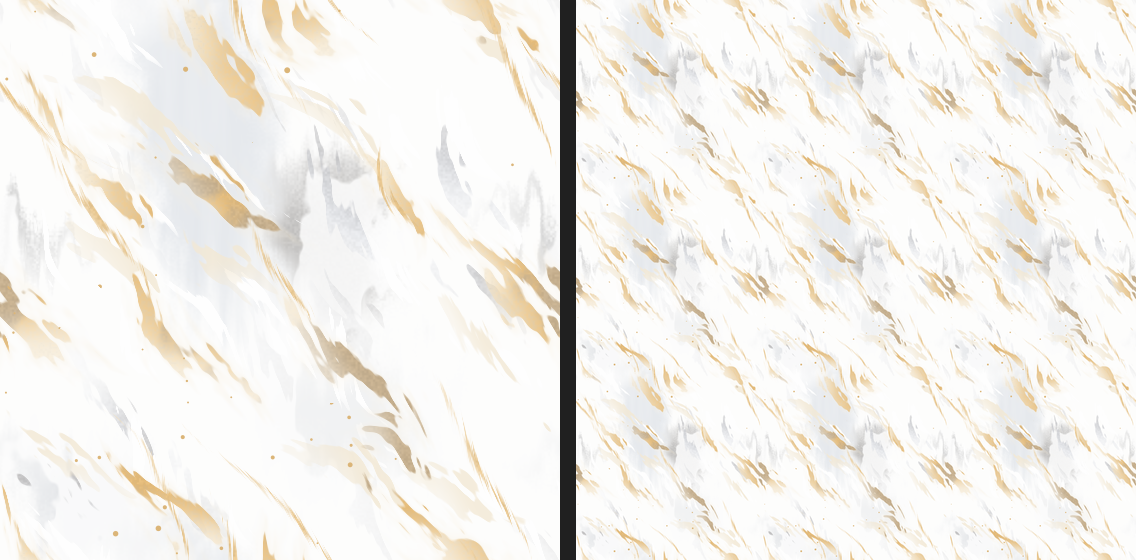
Left, the tile; right, the same tile 3 across and 3 down.
Give the GLSL for this texture, as a WebGL 2 fragment shader.

```glsl
#version 300 es
precision highp float;

uniform vec2 u_resolution;
out vec4 fragColor;

vec2 hash2(vec2 cell) {
  uvec2 v = uvec2(ivec2(cell)) * 1664525u + 1013904223u;
  v.x += v.y * 1664525u;
  v.y += v.x * 1664525u;
  v ^= v >> 16u;
  v.x += v.y * 1664525u;
  v.y += v.x * 1664525u;
  v ^= v >> 16u;
  return vec2(v & 65535u) / 65535.0;
}

// Value noise that wraps after a whole period
float noise(vec2 x, vec2 period) {
  vec2 i = floor(x), f = fract(x);
  f = f * f * (3.0 - 2.0 * f);
  float a = hash2(mod(i, period)).x;
  float b = hash2(mod(i + vec2(1, 0), period)).x;
  float c = hash2(mod(i + vec2(0, 1), period)).x;
  float d = hash2(mod(i + 1.0, period)).x;
  return mix(mix(a, b, f.x), mix(c, d, f.x), f.y);
}

float fbm(vec2 p, vec2 freq) {
  float sum = 0.0, amp = 0.53;
  for (int i = 0; i < 4; i++) {
    sum += amp * noise(p * freq, freq);
    freq *= 2.0;
    amp *= 0.5;
  }
  return sum;
}

vec2 wrapDelta(vec2 d) {
  return d - floor(d + 0.5);
}

// Soft leaning patch of colour
float wash(vec2 p, vec2 center, vec2 size, float lean, float softness) {
  vec2 q = wrapDelta(p - center) / size;
  q.x += lean * q.y;
  q = abs(q);
  return smoothstep(0.0, softness, 1.0 - pow(q.x * q.x * q.x + q.y * q.y * q.y, 1.0 / 3.0));
}

// Splintered brush strokes: x = coverage, y = tone, z = halo
vec3 strokes(vec2 p, int n, float len, float width, float angle, float seed) {
  vec3 result = vec3(0);
  for (int i = 0; i < n * n; i++) {
    vec2 cell = vec2(i % n, i / n);
    vec2 h = hash2(cell + seed), k = hash2(cell + seed + 71.0);
    vec2 d = wrapDelta(p - (cell + 0.1 + 0.8 * h) / float(n));
    float a = angle + 0.5 * (k.x - 0.5);
    float l = len * mix(0.55, 1.15, k.y), w = width * mix(0.5, 1.25, h.y);
    vec2 q = vec2(dot(d, vec2(cos(a), sin(a))), dot(d, vec2(-sin(a), cos(a))));
    float s = q.x / l;
    float v = q.y + 0.05 * (h.x - 0.5) * (s * s - 0.4) + 0.008 * sin(s * 3.0 + k.x * 6.0);
    if (abs(s) > 2.1 || abs(v) > 4.0 * w) continue;
    vec2 offset = 40.0 * h + 200.0;
    float streak = noise(vec2(q.x * 15.0, (v + q.x * 0.2) * 2.1 / w) + offset, vec2(512));
    float splinter = noise(vec2(q.x * 48.0, (v + q.x * 0.3) * 4.2 / w) + offset, vec2(512));
    float f = 0.55 - s * s - abs(v) / w + 2.3 * (streak - 0.5) + 0.9 * (splinter - 0.5);
    float edge = 0.0045 / w;
    float side = (h.x > 0.4 ? s : -s) + 0.4 * v / w;
    float cover = smoothstep(-edge, edge, f) * mix(0.35, 1.0, smoothstep(-1.0, 0.3, side));
    float tone = clamp(0.45 + 0.5 * side + 0.6 * (k.x - 0.5), 0.0, 1.0);
    result.y = mix(result.y, tone, step(result.x, cover));
    result.x = max(result.x, cover);
    result.z = max(result.z, smoothstep(-1.4, 0.6, f));
  }
  return result;
}

// Scattered droplets, gathered where the density is high
float droplets(vec2 p, float count, float density) {
  vec2 cell = mod(floor(p * count), count);
  vec2 h = hash2(cell + 311.0), k = hash2(cell + 577.0);
  float radius = mix(0.04, 0.14, k.x * k.x);
  float d = length(fract(p * count) - mix(vec2(0.2), vec2(0.8), h));
  return smoothstep(radius + 0.03, radius - 0.03, d) * step(k.y, density);
}

void main() {
  vec2 p = gl_FragCoord.xy / u_resolution;
  float cloud = fbm(p, vec2(6)) - 0.5;
  float dry = fbm(p, vec2(40, 5)) - 0.5;
  float grain = noise(p * 256.0, vec2(256)) - 0.5;
  vec2 warped = p + vec2(0.2 * cloud + 0.02 * dry, 0.16 * dry + 0.1 * cloud) + 0.012 * grain;
  vec3 color = vec3(0.992, 0.992, 0.99);

  // Soft washes
  float blue = wash(warped, vec2(0.38, 0.74), vec2(0.17, 0.38), 0.4, 0.6);
  float mist = wash(warped, vec2(0.66, 0.28), vec2(0.18, 0.16), 0.3, 0.8);
  float corner = wash(warped, vec2(0.15, 0.1), vec2(0.18, 0.15), 0.5, 0.8);
  float smoke = wash(warped, vec2(0.6, 0.58), vec2(0.11, 0.2), 0.4, 0.7);
  float band = wash(warped, vec2(0.97, 0.58), vec2(0.12, 0.06), 0.9, 0.9);
  color = mix(color, vec3(0.895, 0.908, 0.925), blue * (0.85 + 0.3 * dry));
  color = mix(color, vec3(0.925, 0.93, 0.935), mist * 0.7);
  color = mix(color, vec3(0.865, 0.875, 0.89), corner * 0.75);
  color = mix(color, vec3(0.77, 0.765, 0.76) + 0.06 * grain, smoke * (0.85 + 0.6 * cloud));
  color = mix(color, vec3(0.82, 0.82, 0.82) + 0.06 * grain, band * 0.75);
  float blots = smoothstep(0.1, 0.14, fbm(p + 0.21, vec2(9, 6)) - 0.5);
  color = mix(color, vec3(0.99), 0.85 * blots * (1.0 - blue));

  // Grey strokes around the dark washes, with white cuts over them
  float shade = max(wash(p, vec2(0.74, 0.62), vec2(0.3, 0.22), 0.3, 0.5),
                    wash(p, vec2(0.14, 0.14), vec2(0.25, 0.2), 0.3, 0.5));
  vec3 grey = strokes(p, 4, 0.13, 0.03, -0.85, 13.0);
  vec3 ink = mix(vec3(0.87, 0.88, 0.9), vec3(0.74, 0.735, 0.735), grey.y) + 0.07 * grain;
  color = mix(color, ink, grey.x * mix(0.15, 0.9, shade));
  vec3 white = strokes(p, 5, 0.14, 0.02, -0.85, 139.0);
  color = mix(color, vec3(0.995), smoothstep(0.1, 0.6, white.x));

  // Cream underlayer, gold strokes, veins and droplets
  vec3 cream = strokes(p, 3, 0.14, 0.034, -0.65, 401.0);
  vec3 gold = strokes(p, 4, 0.14, 0.031, -0.72, 29.0);
  vec3 vein = strokes(p, 3, 0.15, 0.007, -0.95, 223.0);
  color = mix(color, vec3(0.97, 0.935, 0.865), 0.4 * max(gold.z, vein.z));
  color = mix(color, vec3(0.95, 0.91, 0.83), 0.8 * cream.x);
  float depth = clamp(gold.y + 0.5 * grain + 0.8 * cloud, 0.0, 1.0);
  vec3 leaf = mix(vec3(0.945, 0.875, 0.75), vec3(0.885, 0.725, 0.47), depth);
  leaf = mix(leaf, vec3(0.75, 0.68, 0.58), 0.8 * smoothstep(0.06, 0.18, cloud));
  color = mix(color, leaf + 0.07 * grain, gold.x);
  color = mix(color, vec3(0.9, 0.76, 0.53) + 0.08 * grain, 0.9 * vein.x);
  float density = 0.16 * smoothstep(-0.05, 0.2, fbm(p + 0.37, vec2(5)) - 0.5);
  color = mix(color, vec3(0.86, 0.71, 0.47), droplets(p, 26.0, density));

  fragColor = vec4(clamp(color, 0.0, 1.0), 1.0);
}
```
